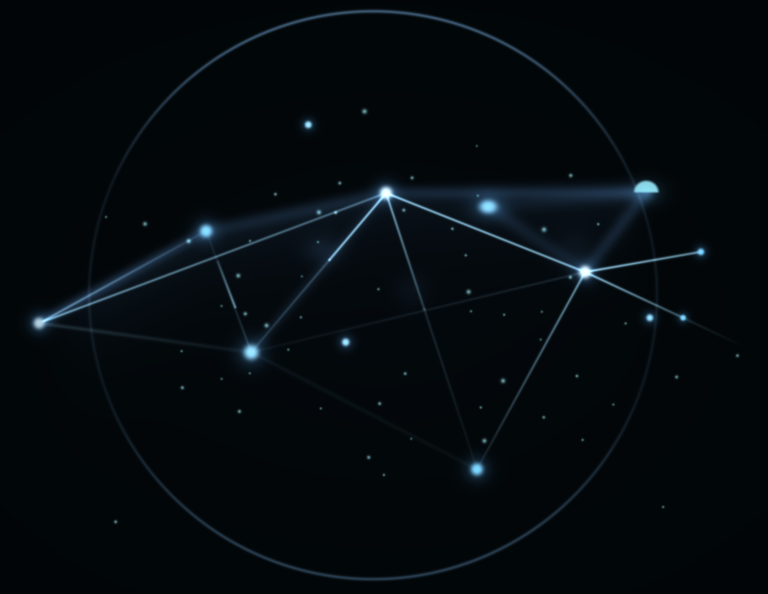
Write a Shadertoy shader that draws this background.

```glsl
// A dark web of glowing nodes and light rays over a thin ring, with drifting dust.

// Anchor points of the web, in units of the canvas height
const vec2 LEFT = vec2(0.066, 0.456);
const vec2 RIDGE = vec2(0.347, 0.611);
const vec2 LOW = vec2(0.423, 0.407);
const vec2 PEAK = vec2(0.650, 0.675);
const vec2 OVAL = vec2(0.822, 0.652);
const vec2 DOME = vec2(1.088, 0.676);
const vec2 HUB = vec2(0.985, 0.542);
const vec2 DEEP = vec2(0.803, 0.210);
const vec2 EAST = vec2(1.180, 0.576);
const vec2 SPUR = vec2(1.150, 0.465);

// Each node: position, radius, whiteness
const vec4 NODES[12] = vec4[12](
    vec4(LEFT, 0.0095, 0.6), vec4(RIDGE, 0.0105, 0.1),
    vec4(LOW, 0.0125, 0.25), vec4(PEAK, 0.0105, 1.0),
    vec4(OVAL, 0.0125, 0.15), vec4(HUB, 0.0105, 1.0),
    vec4(DEEP, 0.0105, 0.0), vec4(EAST, 0.0058, 0.0),
    vec4(SPUR, 0.005, 0.0), vec4(1.094, 0.465, 0.006, 0.2),
    vec4(0.519, 0.790, 0.006, 0.3), vec4(0.582, 0.424, 0.0065, 0.3));

float hash(vec2 p) {
    return fract(sin(dot(p, vec2(127.1, 311.7))) * 43758.5453);
}

float glow(float d, float width) {
    return exp(-d * d / (width * width));
}

// Soft segment whose brightness runs from i0 at a to i1 at b
float ray(vec2 p, vec2 a, vec2 b, float width, float i0, float i1) {
    vec2 ab = b - a;
    float h = clamp(dot(p - a, ab) / dot(ab, ab), 0.0, 1.0);
    return glow(length(p - a - ab * h), width) * mix(i0, i1, h);
}

// Height of the upper edge of the veil
float veilTop(float x) {
    if (x < RIDGE.x) return mix(LEFT.y, RIDGE.y, (x - LEFT.x) / (RIDGE.x - LEFT.x));
    if (x < PEAK.x) return mix(RIDGE.y, PEAK.y, (x - RIDGE.x) / (PEAK.x - RIDGE.x));
    return mix(PEAK.y, DOME.y + 0.012, (x - PEAK.x) / (DOME.x - PEAK.x));
}

// Small specks, one at most in each grid cell, thinning away from the middle
float dust(vec2 p) {
    vec2 cell = floor(p / 0.055);
    vec2 jitter = 0.15 + 0.7 * vec2(hash(cell), hash(cell + 17.3));
    float spread = length((cell * 0.055 - vec2(0.68, 0.45)) / vec2(0.56, 0.30));
    float present = step(hash(cell + 41.7), 0.38 * (1.0 - smoothstep(0.7, 1.15, spread)));
    float size = hash(cell + 73.1);
    float d = length(p - (cell + jitter) * 0.055);
    return present * glow(d, mix(0.0022, 0.0042, size * size * size)) * (0.35 + 0.4 * size);
}

void mainImage(out vec4 fragColor, in vec2 fragCoord) {
    vec2 p = fragCoord / iResolution.y;

    // Background, slightly lifted near the middle
    vec3 color = vec3(0.004, 0.021, 0.029);
    color += vec3(0.008, 0.009, 0.016) * glow(length((p - vec2(0.65, 0.46)) / vec2(1.5, 1.0)), 0.32);

    // Ring, brightest at the top and weaker at the bottom
    vec2 q = p - vec2(0.628, 0.503);
    float tilt = q.y / max(length(q), 0.001);
    float ringLight = 0.08 + 0.32 * smoothstep(0.35, 1.0, tilt) + 0.19 * smoothstep(0.3, 1.0, -tilt);
    color += vec3(0.55, 0.78, 1.0) * ringLight * glow(length(q) - 0.478, 0.003);

    // Veil hanging below the upper edge, and soft beams
    float below = veilTop(p.x) - p.y;
    float haze = 0.075 * smoothstep(-0.022, 0.012, below) * exp(-max(below, 0.0) / 0.065)
        * smoothstep(0.05, 0.2, p.x) * (1.0 - smoothstep(1.03, 1.11, p.x));
    haze += ray(p, LEFT, RIDGE, 0.010, 0.20, 0.11);
    haze += ray(p, RIDGE, PEAK, 0.012, 0.07, 0.09);
    haze += ray(p, PEAK, DOME, 0.011, 0.09, 0.10);
    haze += ray(p, OVAL, HUB, 0.013, 0.09, 0.08);
    haze += ray(p, OVAL, DOME, 0.014, 0.03, 0.09);
    haze += ray(p, HUB, DOME, 0.012, 0.11, 0.12);
    haze += ray(p, PEAK, LOW, 0.010, 0.07, 0.07);
    haze += 0.09 * glow(length((p - vec2(0.544, 0.579)) / vec2(1.3, 1.0)), 0.024);
    haze += 0.05 * glow(length(p - vec2(0.968, 0.582)), 0.032);
    haze += 0.04 * glow(length(p - vec2(0.694, 0.512)), 0.028);
    color += vec3(0.52, 0.80, 1.15) * haze;

    // Thin rays
    float w = 0.0024;
    vec2 bend = mix(PEAK, LOW, 0.42);
    vec2 fade = mix(PEAK, DEEP, 0.42);
    float light = ray(p, LEFT, PEAK, w, 0.55, 0.32);
    light += ray(p, LEFT, RIDGE, w, 0.45, 0.05);
    light += ray(p, PEAK, HUB, w, 0.75, 0.65);
    light += ray(p, PEAK, bend, w, 0.75, 0.70) + ray(p, bend, LOW, w, 0.22, 0.12);
    light += ray(p, PEAK, fade, w, 0.65, 0.20) + ray(p, fade, DEEP, w, 0.14, 0.04);
    light += ray(p, HUB, DEEP, w, 0.60, 0.06);
    light += ray(p, HUB, EAST, w, 0.80, 0.55);
    light += ray(p, HUB, SPUR, w, 0.75, 0.30);
    light += ray(p, SPUR, vec2(1.255, 0.415), w, 0.14, 0.0);
    light += ray(p, RIDGE, LOW, w, 0.05, 0.16);
    light += ray(p, vec2(0.367, 0.559), vec2(0.396, 0.483), w, 0.18, 0.50);
    light += ray(p, LEFT, LOW, w * 1.5, 0.16, 0.06);
    light += ray(p, LOW, DEEP, w * 1.5, 0.05, 0.04);
    light += ray(p, LOW, HUB, w, 0.04, 0.12);
    color += vec3(0.58, 0.80, 0.90) * light;

    color += vec3(0.55, 0.80, 0.82) * dust(p);

    // Nodes: a soft disc with a halo
    for (int i = 0; i < 12; i++) {
        vec4 node = NODES[i];
        vec2 stretch = node.xy == OVAL ? vec2(1.2, 0.9) : vec2(1.0);
        float d = length((p - node.xy) / stretch) / node.z;
        vec3 tint = mix(vec3(0.42, 0.70, 0.82), vec3(0.90, 0.96, 0.96), node.w);
        if (node.xy == LEFT) tint = vec3(0.62, 0.66, 0.66);
        color = mix(color, tint, exp(-d * d * d));
        color += vec3(0.08, 0.16, 0.23) * exp(-d * d / 4.0);
    }

    // Half dome with a flat base
    vec2 cap = p - DOME;
    float dome = (1.0 - smoothstep(0.8, 1.15, length(cap / vec2(0.021, 0.020)))) * smoothstep(-0.003, 0.003, cap.y);
    color = mix(color, vec3(0.50, 0.76, 0.80), dome);
    color += vec3(0.06, 0.12, 0.16) * glow(length(cap / vec2(1.4, 1.0)), 0.021);

    fragColor = vec4(min(color, 1.0), 1.0);
}
```
